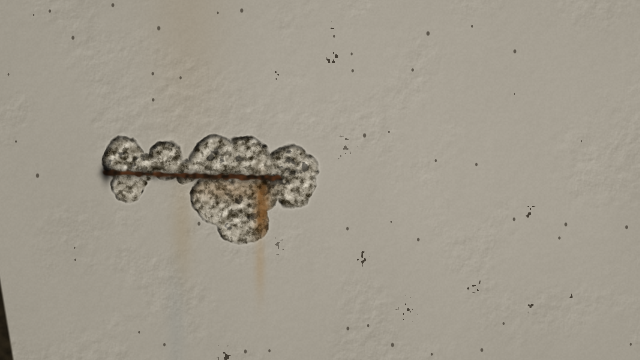
Give the GLSL for this texture, as a WebGL 1 fragment shader.

```glsl
precision highp float;
// Painted plaster wall with a broken patch exposing rough concrete and a rusty bar.
// The patch is a noise-warped union of discs; relief comes from lit value noise,
// while chips and specks are thresholded noise gathered into soft clusters.
uniform vec2 u_resolution;

float hash(vec2 p) {
  vec3 q = fract(vec3(p.xyx) * 0.1031);
  q += dot(q, q.yzx + 33.33);
  return fract((q.x + q.y) * q.z);
}

float noise(vec2 p) {
  vec2 i = floor(p), f = fract(p);
  f = f * f * (3.0 - 2.0 * f);
  return mix(mix(hash(i), hash(i + vec2(1.0, 0.0)), f.x),
             mix(hash(i + vec2(0.0, 1.0)), hash(i + 1.0), f.x), f.y);
}

float fbm(vec2 p) {
  float sum = 0.0, amp = 0.5;
  for (int i = 0; i < 4; i++) {
    sum += amp * noise(p);
    p = mat2(1.6, 1.2, -1.2, 1.6) * p + 17.3;
    amp *= 0.55;
  }
  return sum;
}

// Slope of the noise relief toward a light at the upper left
float relief(vec2 p, float scale, float reach) {
  return fbm(p * scale) - fbm((p + vec2(-0.6, 0.8) * reach) * scale);
}

float disc(vec2 p, float x, float y, float r) {
  return length(p - vec2(x, y)) - r;
}

// Signed distance to the broken patch, negative inside
float patchDistance(vec2 p) {
  p += 0.026 * (vec2(fbm(p * 22.0), fbm(p * 22.0 + 40.0)) - 0.52);
  float d = disc(p, 0.338, 0.560, 0.056);
  d = min(d, disc(p, 0.354, 0.486, 0.049));
  d = min(d, disc(p, 0.400, 0.535, 0.040));
  d = min(d, disc(p, 0.460, 0.556, 0.053));
  d = min(d, disc(p, 0.520, 0.525, 0.035));
  d = min(d, disc(p, 0.596, 0.555, 0.066));
  d = min(d, disc(p, 0.676, 0.556, 0.067));
  d = min(d, disc(p, 0.796, 0.538, 0.064));
  d = min(d, disc(p, 0.815, 0.484, 0.062));
  d = min(d, disc(p, 0.845, 0.530, 0.040));
  d = min(d, disc(p, 0.596, 0.443, 0.067));
  d = min(d, disc(p, 0.670, 0.395, 0.076));
  return min(d, disc(p, 0.705, 0.475, 0.069));
}

float blob(vec2 p, vec2 center, vec2 size) {
  vec2 q = (p - center) / size;
  return exp(-dot(q, q));
}

// Dark chips, most numerous at the middle of a cluster
float chips(vec2 p, float x, float y, float r) {
  float cover = blob(p, vec2(x, y), vec2(r, r * 1.3));
  return smoothstep(0.0, 0.12, noise(p * 150.0) - 1.08 + 0.48 * cover);
}

// One rare speck per grid cell
float specks(vec2 p, float cells, float share) {
  vec2 id = floor(p * cells);
  vec2 at = 0.2 + 0.6 * vec2(hash(id + 3.1), hash(id + 9.7));
  float r = mix(0.05, 0.11, hash(id + 21.0));
  float d = length((fract(p * cells) - at) * vec2(1.0, 0.75));
  return (1.0 - smoothstep(r * 0.4, r, d)) * step(hash(id + 51.0), share);
}

vec3 wallColor(vec2 p) {
  float light = 0.35 + 0.65 * blob(p, vec2(1.15, 0.62), vec2(0.95, 0.75));
  vec3 c = mix(vec3(0.575, 0.555, 0.505), vec3(0.660, 0.635, 0.585), light);
  c += 0.022 * (fbm(p * vec2(5.0, 2.5)) - 0.5);
  // Vertical stains and damp streaks
  c -= vec3(0.012, 0.022, 0.035) * blob(p, vec2(0.52, 0.92), vec2(0.10, 0.32));
  c -= vec3(0.010, 0.028, 0.055) * blob(p, vec2(0.505, 0.36), vec2(0.028, 0.14));
  c -= vec3(0.010, 0.045, 0.085) * blob(p, vec2(0.722, 0.27), vec2(0.014, 0.09));
  c -= vec3(0.025, 0.015, 0.005) * blob(p, vec2(0.49, 0.12), vec2(0.025, 0.20));
  // Blistered paint over fine grain
  float blister = smoothstep(0.42, 0.68, fbm(p * 6.0 + 8.0));
  c += relief(p, 38.0, 0.005) * (0.035 + 0.14 * blister);
  c += 0.018 * (noise(p * 240.0) - 0.5);
  return c;
}

float wallMarks(vec2 p) {
  float m = chips(p, 0.928, 0.838, 0.024);
  m = max(m, chips(p, 0.915, 0.930, 0.016));
  m = max(m, 0.65 * chips(p, 0.965, 0.585, 0.032));
  m = max(m, chips(p, 1.130, 0.138, 0.030));
  m = max(m, chips(p, 1.320, 0.205, 0.026));
  m = max(m, chips(p, 1.475, 0.143, 0.015));
  m = max(m, chips(p, 1.010, 0.280, 0.022));
  m = max(m, chips(p, 1.470, 0.415, 0.019));
  m = max(m, chips(p, 1.595, 0.178, 0.014));
  m = max(m, 0.6 * chips(p, 0.775, 0.320, 0.022));
  m = max(m, chips(p, 0.625, 0.016, 0.023));
  m = max(m, chips(p, 0.765, 0.790, 0.018));
  return max(m, 0.75 * specks(p, 17.0, 0.09));
}

vec3 concreteColor(vec2 p, float d) {
  float grain = fbm(p * 75.0);
  vec3 c = mix(vec3(0.30, 0.275, 0.22), vec3(0.66, 0.63, 0.565), smoothstep(0.20, 0.66, grain));
  c += 0.65 * relief(p, 42.0, 0.010);
  c *= 1.0 - 0.45 * smoothstep(0.63, 0.75, fbm(p * 30.0 + 5.0));
  float rust = blob(p, vec2(0.728, 0.415), vec2(0.020, 0.075)) + 0.35 * blob(p, vec2(0.64, 0.475), vec2(0.11, 0.03));
  c = mix(c, vec3(0.46, 0.29, 0.12), clamp(rust * (0.3 + grain), 0.0, 0.75));
  // Broken rim shades the upper left inside
  float shade = smoothstep(-0.010, 0.008, patchDistance(p + vec2(-0.007, 0.007)));
  return c * (1.0 - 0.52 * shade) * (1.0 - 0.15 * smoothstep(-0.012, 0.0, d));
}

void main() {
  vec2 p = gl_FragCoord.xy / u_resolution.y;
  float aa = 1.2 / u_resolution.y;
  float d = patchDistance(p);
  vec3 c = mix(wallColor(p), vec3(0.20, 0.175, 0.14), 0.85 * wallMarks(p));
  c += 0.05 * exp(-abs(d - 0.004) * 300.0);
  c = mix(c, concreteColor(p, d), 1.0 - smoothstep(-aa, aa, d));
  // Rusty bar and its shadow
  float along = clamp((p.x - 0.292) / 0.485, 0.0, 1.0);
  vec2 axis = vec2(mix(0.292, 0.777, along), mix(0.520, 0.505, along));
  float bar = length(p - axis) + 0.007 * (noise(p * 70.0) - 0.5);
  c *= 1.0 - 0.45 * exp(-bar * bar * 5000.0);
  vec3 iron = mix(vec3(0.10, 0.075, 0.05), vec3(0.32, 0.19, 0.11), noise(p * 100.0));
  c = mix(c, iron, 1.0 - smoothstep(0.006 - aa, 0.006 + aa, bar));
  c *= 1.0 - 0.65 * blob(p, vec2(0.295, 0.525), vec2(0.012, 0.030));
  // Dark gap at the lower left
  float gap = p.x - 0.036 * (1.0 - p.y / 0.215);
  vec3 gapColor = vec3(0.13, 0.11, 0.075) * (0.6 + 0.8 * fbm(p * 45.0));
  c = mix(c, gapColor, 1.0 - smoothstep(-aa, aa + 0.002, gap));
  gl_FragColor = vec4(clamp(c, 0.0, 1.0), 1.0);
}
```
